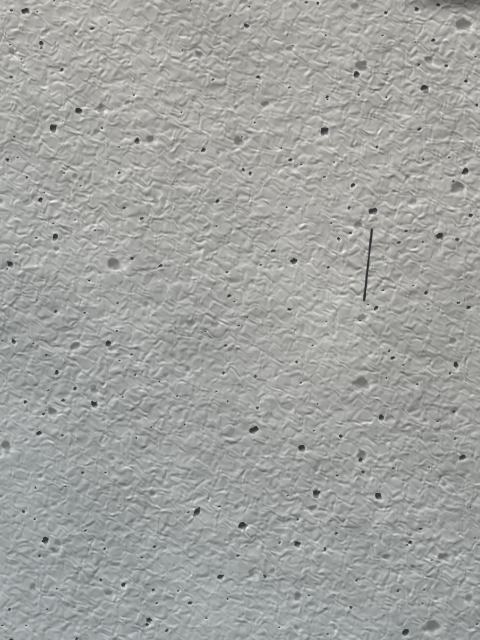
Give the GLSL for this texture, as a WebGL 1 fragment shader.

```glsl
precision highp float;
// Rough painted concrete, lit from above: warped layers of noise form a height
// field whose slope towards the light gives the grain. Scattered cells hold air
// pits and shallow dents with lit lower lips, and one thin dark scratch is drawn.

uniform vec2 u_resolution;

const vec3 WARM_GREY = vec3(0.672, 0.668, 0.650);
const vec3 COOL_GREY = vec3(0.596, 0.620, 0.622);
const vec3 PIT_DARK = vec3(0.17, 0.18, 0.19);
const vec3 DENT_GREY = vec3(0.38, 0.38, 0.365);
const vec3 SCRATCH_DARK = vec3(0.19, 0.20, 0.21);
const vec2 LIGHT_DIR = vec2(-0.35, 0.94);

float hash(vec2 p) {
  return fract(sin(dot(p, vec2(127.1, 311.7))) * 43758.5453);
}

vec2 hash2(vec2 p) {
  return vec2(hash(p), hash(p + 19.7));
}

vec2 rotate(vec2 p, float angle) {
  float c = cos(angle), s = sin(angle);
  return vec2(c * p.x - s * p.y, s * p.x + c * p.y);
}

float noise(vec2 p) {
  vec2 i = floor(p), f = fract(p);
  f = f * f * (3.0 - 2.0 * f);
  float low = mix(hash(i), hash(i + vec2(1.0, 0.0)), f.x);
  float high = mix(hash(i + vec2(0.0, 1.0)), hash(i + 1.0), f.x);
  return mix(low, high, f.y);
}

// Plaster height: coarse lumps, main grain with creases, and fine grit.
float height(vec2 p) {
  vec2 warp = vec2(noise(p * 75.0), noise(p * 75.0 + 51.0)) - 0.5;
  vec2 q = rotate(p + 0.010 * warp, 0.45) * vec2(0.85, 1.1);
  float h = 0.30 * noise(q * 48.0);
  h += 0.30 * noise(rotate(q, 0.9) * 105.0 + 7.3);
  h += 0.24 * abs(2.0 * noise(rotate(q, 1.6) * 92.0 + 63.1) - 1.0);
  h += 0.30 * noise(rotate(q, 2.1) * 225.0 + 31.9);
  return h;
}

// Slope towards the light, positive where lit.
float relief(vec2 p, float reach) {
  return height(p) - height(p + LIGHT_DIR * reach);
}

// One pit per chosen cell; x is its cover, y the brightness of its lip.
vec2 pits(vec2 p, float cell, float chance, vec2 radii, float seed, float blur) {
  vec2 g = rotate(p, seed) / cell + seed * 13.0;
  vec2 id = floor(g);
  vec2 centre = 0.25 + 0.5 * hash2(id + seed);
  vec2 q = rotate((fract(g) - centre) * cell, -seed);
  float size = hash(id + 41.3 + seed);
  float r = mix(radii.x, radii.y, size * size);
  float present = step(hash(id + 73.1 + seed), chance);

  // Oval outline with a ragged edge.
  vec2 oval = rotate(q, 6.28 * hash(id + 5.9)) * vec2(1.12, 0.86);
  float ragged = 0.7 * (noise(q / r * 1.3 + id * 3.7) - 0.5);
  float d = length(oval) + r * ragged;
  float cover = 1.0 - smoothstep(r - blur, r + blur, d);

  // The upper inside wall lies in shadow, the lower one catches light.
  float side = dot(q, LIGHT_DIR) / r;
  cover *= mix(0.45, 1.0, smoothstep(-0.9, 0.2, side));
  float ring = (d - 1.25 * r) / (0.3 * r + blur);
  float lip = exp(-ring * ring) * smoothstep(0.1, -0.9, side);
  return present * vec2(cover, lip);
}

vec3 carve(vec3 col, vec2 pit, vec3 tint, float depth, float gloss) {
  return mix(col, tint, pit.x * depth) + pit.y * gloss;
}

float segmentDistance(vec2 p, vec2 a, vec2 b) {
  vec2 ab = b - a;
  float t = clamp(dot(p - a, ab) / dot(ab, ab), 0.0, 1.0);
  return length(p - a - ab * t);
}

void main() {
  vec2 p = gl_FragCoord.xy / u_resolution.y;
  vec2 uv = gl_FragCoord.xy / u_resolution;
  float blur = 0.8 / u_resolution.y;

  // Broad tone: warm above, cool towards the lower left, with faint stains.
  float cool = smoothstep(1.15, 0.1, uv.y + 0.35 * uv.x + 0.2 * noise(p * 4.0));
  vec3 col = mix(WARM_GREY, COOL_GREY, cool);
  col += 0.05 * (noise(p * 6.0 + 2.0) - 0.5);
  col += 0.05 * (noise(p * 22.0 + 9.0) - 0.5);
  col -= 0.03 * smoothstep(0.5, 1.0, uv.x);

  // Grain, a little stronger to the upper right.
  float strength = 0.42 + 0.2 * noise(p * 9.0) + 0.1 * (1.0 - cool);
  col += strength * relief(p, 0.0034);

  // Shallow dents, deep air holes and pinholes.
  vec2 dents = pits(p, 0.115, 0.42, vec2(0.005, 0.010), 0.4, 2.0 * blur);
  vec2 scuffs = pits(p, 0.055, 0.30, vec2(0.0025, 0.006), 2.9, 2.0 * blur);
  vec2 holes = pits(p, 0.068, 0.40, vec2(0.0026, 0.0062), 1.1, blur);
  vec2 pinholes = pits(p, 0.033, 0.25, vec2(0.0013, 0.0030), 2.3, blur);
  col = carve(col, dents, DENT_GREY, 0.80, 0.12);
  col = carve(col, scuffs, DENT_GREY, 0.60, 0.12);
  col = carve(col, holes, PIT_DARK, 0.92, 0.13);
  col = carve(col, pinholes, PIT_DARK, 0.85, 0.10);

  // Thin, slightly uneven scratch.
  float scratch = segmentDistance(p, vec2(0.581, 0.641), vec2(0.569, 0.531));
  float halfWidth = 0.0012 + 0.0010 * noise(p * 130.0);
  col = mix(col, SCRATCH_DARK, 1.0 - smoothstep(halfWidth - blur, halfWidth + blur, scratch));

  // Soft shade in the top right corner.
  col *= 1.0 - 0.4 * smoothstep(0.975, 1.0, uv.y) * smoothstep(0.8, 0.95, uv.x);
  gl_FragColor = vec4(clamp(col, 0.0, 1.0), 1.0);
}
```
